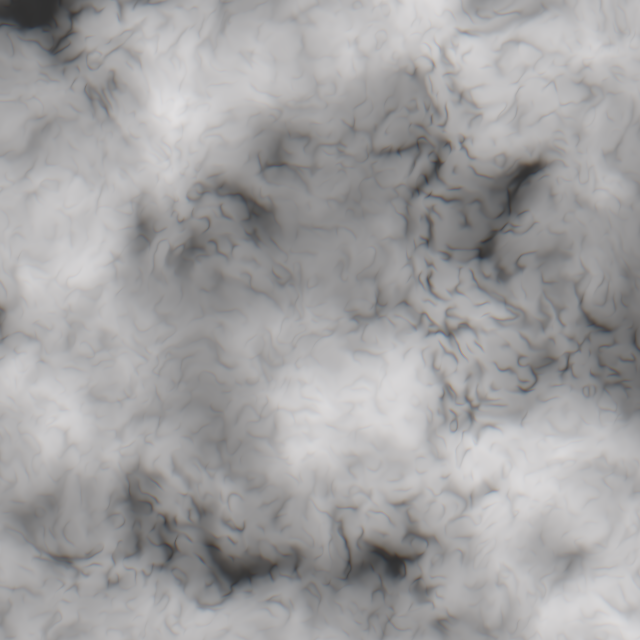
Give the GLSL for this texture, as a WebGL 2 fragment shader.

```glsl
#version 300 es
precision highp float;

uniform vec2 u_resolution;
out vec4 fragColor;

const float BASE_TONE = 0.7;         // brightness before shading
const float BROAD_SCALE = 2.5;       // large light and dark masses
const float BROAD_CONTRAST = 0.39;
const float WARP_SCALE = 5.0;
const float WARP_AMOUNT = 0.042;
const float CREASE_SCALE = 4.6;      // coarsest billow outline
const float CREASE_GAIN = 0.76;
const float CREASE_WIDTH = 0.09;
const float CREASE_SOFTNESS = 0.05;
const float FAINT_DEPTH = 0.21;      // creases in bright cloud
const float DEEP_DEPTH = 0.64;       // creases in shaded hollows
const float HOLLOW_SCALE = 3.4;
const float WISP_SCALE = 16.0;
const float WISP_CONTRAST = 0.055;
const float SHADOW_FLOOR = 0.18;     // darkest hollows level off here
const float SHADOW_ROUNDING = 0.01;
const vec2 FRINGE = vec2(0.0006, 0.0013); // colour separation at edges
const vec3 TINT = vec3(1.0, 0.994, 0.998);

vec2 gradient(vec2 cell) {
    vec3 h = fract(cell.xyx * 0.1031);
    h += dot(h, h.yzx + 33.33);
    float angle = 6.28319 * fract((h.x + h.y) * h.z);
    return vec2(cos(angle), sin(angle));
}

float gradientNoise(vec2 p) {
    vec2 cell = floor(p);
    vec2 f = p - cell;
    vec2 fade = f * f * f * (f * (f * 6.0 - 15.0) + 10.0);
    vec2 e = vec2(1.0, 0.0);
    float a = dot(gradient(cell), f);
    float b = dot(gradient(cell + e.xy), f - e.xy);
    float c = dot(gradient(cell + e.yx), f - e.yx);
    float d = dot(gradient(cell + e.xx), f - e.xx);
    return mix(mix(a, b, fade.x), mix(c, d, fade.x), fade.y);
}

// Rotating each octave hides the lattice directions.
const mat2 OCTAVE = mat2(1.6, 1.2, -1.2, 1.6);

float fbm(vec2 p, int octaves) {
    float sum = 0.0;
    float amplitude = 1.0;
    for (int i = 0; i < octaves; i++) {
        sum += amplitude * gradientNoise(p);
        p = OCTAVE * p + 17.3;
        amplitude *= 0.5;
    }
    return sum;
}

// Broken dark lines along the zero crossings of several octaves.
float creases(vec2 p) {
    float sum = 0.0;
    float amplitude = 0.46;
    for (int i = 0; i < 4; i++) {
        float n = gradientNoise(p);
        float distanceToLine = sqrt(n * n + CREASE_SOFTNESS * CREASE_SOFTNESS);
        float line = exp((CREASE_SOFTNESS - distanceToLine) / CREASE_WIDTH);
        float presence = smoothstep(-0.22, 0.42, gradientNoise(p * 1.1 + 71.9));
        sum += amplitude * line * presence;
        p = OCTAVE * p + 31.7;
        amplitude *= CREASE_GAIN;
    }
    return sum;
}

float cloudTone(vec2 p) {
    vec2 q = p * WARP_SCALE;
    vec2 warped = p + WARP_AMOUNT * vec2(fbm(q + 40.0, 5), fbm(q + 83.0, 5));

    float broad = fbm(mix(p, warped, 0.5) * BROAD_SCALE + 11.0, 3);
    float hollow = fbm(warped * HOLLOW_SCALE + 57.0, 2) - 0.5 * broad;
    hollow = smoothstep(-0.1, 0.7, hollow);

    float depth = FAINT_DEPTH + DEEP_DEPTH * hollow;
    float wisps = fbm(warped * WISP_SCALE + 5.0, 3);
    float tone = BASE_TONE + BROAD_CONTRAST * broad
        + WISP_CONTRAST * wisps
        - depth * creases(warped * CREASE_SCALE + 23.0);

    // Rounded lower limit.
    float above = tone - SHADOW_FLOOR;
    return SHADOW_FLOOR + 0.5 * (above + sqrt(above * above + SHADOW_ROUNDING));
}

void main() {
    vec2 p = gl_FragCoord.xy / u_resolution.y;

    // Slightly shifted channels give warm and cool rims.
    vec3 tone = vec3(cloudTone(p + FRINGE), cloudTone(p), cloudTone(p - FRINGE));

    fragColor = vec4(clamp(tone * TINT, 0.02, 0.98), 1.0);
}
```
